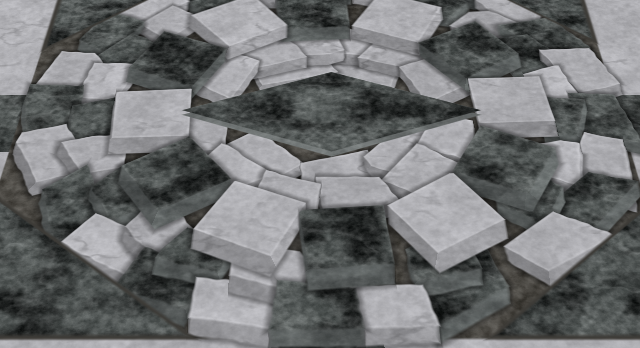
Give the GLSL for this texture, as a Shadertoy shader.

```glsl
// Rosette of rough green and white marble pieces around a diamond, seen in perspective.

const float TAU = 6.2831853;
const float TURN = 0.087;                 // slight rotation of the whole rosette
const vec3 GAP = vec3(0.30, 0.29, 0.27);

float hash(vec2 p) {
    vec3 a = fract(vec3(p.xyx) * 0.1031);
    a += dot(a, a.yzx + 33.33);
    return fract((a.x + a.y) * a.z);
}

float noise(vec2 p) {
    vec2 i = floor(p), f = fract(p);
    f = f * f * (3.0 - 2.0 * f);
    return mix(mix(hash(i), hash(i + vec2(1, 0)), f.x),
               mix(hash(i + vec2(0, 1)), hash(i + vec2(1, 1)), f.x), f.y);
}

float fbm(vec2 p) {
    float sum = 0.0, amp = 0.5;
    for (int i = 0; i < 5; i++) {
        sum += amp * noise(p);
        p = mat2(1.6, 1.2, -1.2, 1.6) * p + 7.3;
        amp *= 0.5;
    }
    return sum;
}

// Marble colours for the polished top and the broken side.
vec3 marble(vec2 g, float seed, bool green, bool top) {
    vec2 p = g + seed * vec2(3.7, 1.9);
    float cloud = fbm(p * vec2(6.0, 8.0));
    float grain = fbm(p * 38.0) - 0.48;
    float vein = 1.0 - smoothstep(0.0, 0.05, abs(fbm(p * vec2(3.0, 5.0) + 9.0) - 0.5));
    if (green) {
        vec3 c = mix(vec3(0.13, 0.14, 0.138), vec3(0.335, 0.355, 0.35), smoothstep(0.24, 0.68, cloud));
        c += 0.06 * vein + 0.28 * grain;
        return top ? c : mix(c, vec3(0.42, 0.44, 0.44), 0.55);
    }
    float tone = top ? 0.68 : 0.57;
    tone += 0.14 * (cloud - 0.48) + 0.13 * grain + 0.06 * (hash(vec2(seed, 4.0)) - 0.5);
    return vec3(1.0, 1.0, 1.025) * (tone - 0.1 * vein * smoothstep(0.45, 0.7, cloud));
}

// One side of a chipped box turned by t: normal in xy, distance in z.
vec3 facet(int i, float t, vec2 size, float jag, float seed) {
    float r1 = hash(vec2(seed, float(i))), r2 = hash(vec2(float(i) + 11.0, seed));
    float a = i < 4 ? TAU * 0.25 * float(i) + jag * 0.7 * (r1 - 0.5) : TAU * r1;
    float reach = i == 4 ? length(size) * (1.0 - 0.25 * jag) : (i % 2 == 0 ? size.x : size.y);
    vec2 n = vec2(cos(t), sin(t)) * cos(a) + vec2(sin(t), -cos(t)) * sin(a);
    return vec3(n, reach * (1.0 + 0.4 * jag * (r2 - 0.5)));
}

vec2 onCircle(float t, float r) { return r * vec2(sin(t), -cos(t)); }

// Lays one stone: its extruded side first, then its top.
void stone(inout vec3 col, vec2 g, vec2 c, float t, vec2 size, float jag,
           float height, float seed, bool green, float soft) {
    vec2 q = g - c;
    if (length(q) > 0.55) return;
    q += 0.014 * jag * (noise(g * 22.0 + seed) - 0.5);
    // Find the lift that brings the point deepest inside the outline.
    float top = -1.0, body = -1.0, low = -1.0, high = 1.0, tilt = 0.0;
    for (int i = 0; i < 5; i++) {
        vec3 f = facet(i, t, size, jag, seed);
        float d = dot(q, f.xy) - f.z;
        if (d > top) { top = d; tilt = f.x; }
        if (f.y > 0.001) high = min(high, -d / f.y);
        if (f.y < -0.001) low = max(low, -d / f.y);
    }
    vec2 lifted = q + vec2(0.0, clamp(0.5 * (low + high), 0.0, height));
    for (int i = 0; i < 5; i++) {
        vec3 f = facet(i, t, size, jag, seed);
        body = max(body, dot(lifted, f.xy) - f.z);
    }
    col *= 1.0 - 0.35 * smoothstep(0.04, 0.0, body);
    if (body > soft) return;
    vec3 side = marble(g, seed, green, false) * (1.0 + 0.12 * tilt);
    col = mix(col, side, smoothstep(soft, -soft, body));
    vec3 face = marble(g, seed, green, true) + 0.05 * smoothstep(-0.02, 0.0, top);
    col = mix(col, face, smoothstep(soft, -soft, top));
}

// Ring index running from the far side to the near side.
int backToFront(int i, int n) {
    return (n / 2 + (i + 1) / 2 * (i % 2 == 0 ? -1 : 1)) % n;
}

void mainImage(out vec4 fragColor, in vec2 fragCoord) {
    // Project the canvas on to the floor; the tile ring has radius one.
    vec2 p = vec2(fragCoord.x, iResolution.y - fragCoord.y) / iResolution.x;
    float w = 1.486 / (p.y + 1.303);
    vec2 g = vec2((p.x - 0.512) * w / 0.298, (w - 1.0) / 0.123);
    float soft = 3.5 / iResolution.x + 0.006 * smoothstep(0.5, 1.5, abs(g.y + 0.2));
    vec3 col = GAP + 0.3 * (fbm(g * 25.0) - 0.5);

    // Outer frame of pale slabs with dark middles
    float frame = max(abs(g.x + 0.04) - 1.56, -1.525 - g.y);
    float across = g.y < -1.525 ? g.x : g.y + 0.05;
    vec3 slab = marble(g, 2.0, abs(across) < 0.24, true);
    col = mix(col, slab, smoothstep(-soft, soft, frame - 0.012));

    // Outer pairs of chips, green and white in turn; the near ones are single
    for (int i = 0; i < 24; i++) {
        int k = backToFront(i, 24);
        for (int j = 0; j < 2; j++) {
            if (j == 1 && (k < 2 || k == 3)) continue;
            float seed = float(k * 2 + j) + 5.0;
            float t = TAU * float(k) / 24.0 + 0.05 * (hash(vec2(seed, 1.0)) - 0.5);
            t -= 0.1 * smoothstep(0.5, 0.0, abs(t - 0.35));
            t -= (0.02 + 0.06 * float(j)) * sin(t);
            vec2 c = onCircle(t, j == 0 ? 1.45 : 1.22) + vec2(0.0, 0.08);
            vec2 size = j == 0 ? vec2(0.19, 0.13) : vec2(0.155, 0.12);
            stone(col, g, c, t, size, 0.75, 0.1, seed, k % 2 == 0, soft);
        }
    }

    // Green corner slabs cut at about forty-five degrees
    bool nearLeft = g.x < 0.0 && g.y < 0.0;
    float cut = nearLeft ? 2.04 - 0.875 * abs(g.x) : 2.23 - abs(g.x);
    float corner = max(cut - abs(g.y), frame) * 0.7;
    col = mix(col, GAP * 0.8, smoothstep(0.02, 0.0, corner));
    col = mix(col, marble(g, 3.0, true, true), smoothstep(soft, -soft, corner + 0.006));

    // White chips around the diamond
    for (int k = 0; k < 5; k++) {
        float t = k < 3 ? 0.1 + 0.87 * float(k - 1) : TAU * 0.5 + 0.43 * float(2 * k - 7);
        stone(col, g, onCircle(t, 0.47) + vec2(0.0, 0.02), t, vec2(0.2, 0.12), 0.6, 0.08,
              float(k) + 70.0, false, soft);
    }
    for (int i = 0; i < 12; i++) {
        int k = backToFront(i, 12);
        float t = TAU * float(k) / 12.0 - 0.3;
        t += cos(t) < 0.0 ? 0.3 * sin(t) : 0.0;
        stone(col, g, onCircle(t, 0.66) + vec2(0.0, 0.04), t, vec2(0.17, 0.12), 0.7, 0.1,
              float(k) + 80.0, false, soft);
    }

    // Ring of twelve square tiles, its left half set slightly inward
    for (int i = 0; i < 12; i++) {
        int k = backToFront(i, 12);
        float t = TAU * float(k) / 12.0 + TURN;
        vec2 c = onCircle(t, 0.98) + vec2(0.0, 0.07);
        if (sin(t) < -0.2) c += vec2(0.05, 0.05);
        stone(col, g, c, t, vec2(0.2), 0.12, 0.13, float(k) + 100.0, k % 2 == 0, soft);
    }

    // Central diamond with a thin pale front edge
    vec2 m = abs(g - vec2(0.02, 0.06)), e = abs(g - vec2(0.02, 0.02));
    float top = (m.x / 0.787 + m.y / 0.344 - 1.0) * 0.31;
    float rim = (e.x / 0.787 + e.y / 0.344 - 1.0) * 0.31;
    col = mix(col, marble(g, 8.0, true, false) + 0.08, smoothstep(soft, -soft, min(top, rim)));
    col = mix(col, marble(g, 8.0, true, true), smoothstep(soft, -soft, top));

    fragColor = vec4(clamp(col, 0.0, 1.0), 1.0);
}
```
